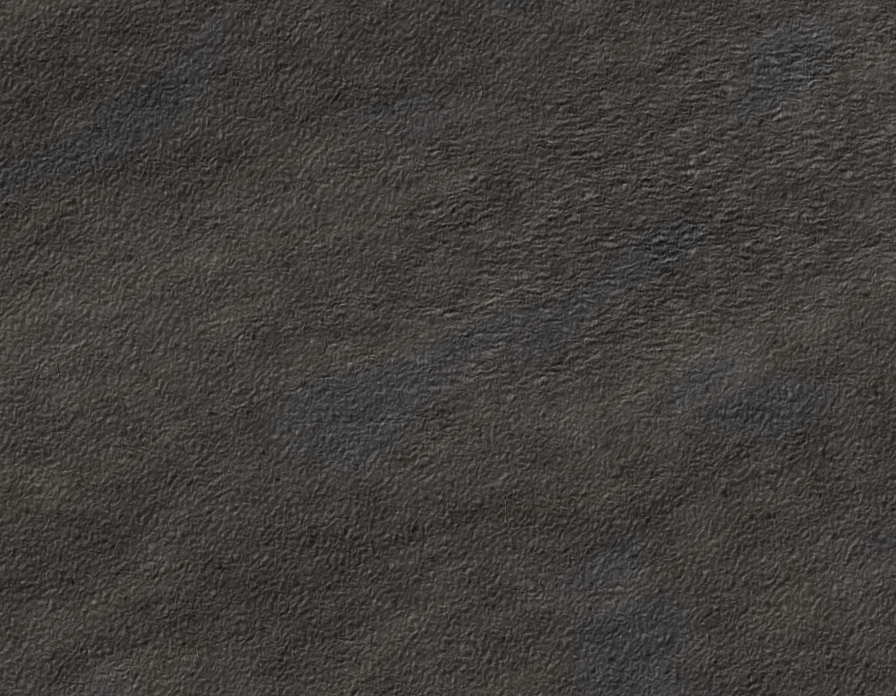
This texture is drawn by a WebGL 2 fragment shader. Its source:

```glsl
#version 300 es
precision highp float;
// Dark split slate: rough crisp grain, slanted bands and short pale flakes.
uniform vec2 u_resolution;
out vec4 fragColor;

const vec3 STONE = vec3(0.252, 0.245, 0.232);
const vec3 RUST_TINT = vec3(0.012, 0.001, -0.005);
const vec3 BLUE_TINT = vec3(-0.003, 0.000, 0.014);
const vec2 LIGHT_DIR = vec2(-0.6, 0.8);
const float RELIEF_STEP = 0.0017;

// Two random values in 0..1 for a lattice cell.
vec2 hash2(vec2 cell) {
    uvec2 h = uvec2(ivec2(cell)) * uvec2(1597334673u, 3812015801u);
    uint n = (h.x ^ h.y) * 1597334673u;
    n = (n ^ (n >> 15)) * 2246822519u;
    n ^= n >> 13;
    return vec2(n & 65535u, n >> 16) / 65535.0;
}

float cornerSlope(vec2 cell, vec2 offset) {
    float angle = 6.28318 * hash2(cell).x;
    return dot(vec2(cos(angle), sin(angle)), offset);
}

float gradientNoise(vec2 p) {
    vec2 i = floor(p), f = p - i;
    vec2 w = f * f * f * (f * (f * 6.0 - 15.0) + 10.0);
    vec2 e = vec2(1.0, 0.0);
    float low = mix(cornerSlope(i, f), cornerSlope(i + e, f - e), w.x);
    float high = mix(cornerSlope(i + e.yx, f - e.yx), cornerSlope(i + 1.0, f - 1.0), w.x);
    return mix(low, high, w.y);
}

vec2 noisePair(vec2 p) {
    return vec2(gradientNoise(p), gradientNoise(p + 47.3));
}

// Coordinates whose x axis runs along the given angle.
vec2 alongAngle(vec2 p, float angle) {
    float c = cos(angle), s = sin(angle);
    return vec2(c * p.x + s * p.y, c * p.y - s * p.x);
}

// Creased chips with two rougher octaves, stretched along an angle.
float chippedHeight(vec2 p, float angle, vec2 frequency) {
    vec2 q = alongAngle(p, angle) * frequency;
    return 0.55 * abs(gradientNoise(q))
         + 0.50 * gradientNoise(q * 1.7 + 37.3)
         + 0.20 * gradientNoise(q * 0.6 + 73.1);
}

// Grain everywhere; flakes partly replace it, so streaks stay short and broken.
float stoneHeight(vec2 p, float flakiness) {
    float grain = chippedHeight(p, 1.0, vec2(68.0, 92.0));
    float flakes = chippedHeight(p, 0.12, vec2(38.0, 98.0));
    float grit = gradientNoise(alongAngle(p, 0.7) * 240.0);
    return mix(grain, flakes, flakiness) + 0.32 * grit;
}

// Sparse, short, curved hairlines: x is the bright edge, y its shadow.
vec2 hairlines(vec2 p, float density, float pixel) {
    vec2 q = p * density;
    vec2 cell = floor(q);
    vec2 seed = hash2(cell + 211.0);
    vec2 local = q - cell - mix(vec2(0.3), vec2(0.7), seed.yx);
    local = alongAngle(local, (seed.y - 0.5) * 1.2);
    float bend = local.x + 0.025 * sin(local.y * 22.0 + seed.x * 40.0);
    float halfLength = mix(0.05, 0.14, seed.y);
    float width = density * max(0.0012, 0.7 * pixel);
    float ends = 1.0 - smoothstep(0.5 * halfLength, halfLength, abs(local.y));
    float lit = 1.0 - smoothstep(0.0, width, abs(bend));
    float shade = 1.0 - smoothstep(0.0, 1.5 * width, abs(bend - 1.5 * width));
    return vec2(lit, shade) * ends * step(seed.x, 0.25);
}

void main() {
    vec2 p = gl_FragCoord.xy / u_resolution.y;
    float pixel = 1.0 / u_resolution.y;

    // Broad slanted layers of the stone
    vec2 layer = alongAngle(p, 0.40);
    float wander = gradientNoise(p * 3.0 + 5.0);
    float bands = gradientNoise(vec2(layer.x * 1.3, layer.y * 7.0 + wander) + 13.0);
    float veins = gradientNoise(vec2(layer.x * 3.0, layer.y * 24.0 + 2.0 * wander) + 61.0);

    // Flaky zone widens towards the upper right
    float zoneWidth = 0.10 + 0.22 * p.x;
    float zoneOffset = abs(layer.y - 0.30 + 0.12 * wander);
    float zone = 1.0 - smoothstep(0.3 * zoneWidth, 1.2 * zoneWidth, zoneOffset);
    zone *= smoothstep(0.15, 0.95, p.x);
    float patches = gradientNoise(alongAngle(p, 0.3) * vec2(9.0, 22.0) + 19.0);
    float flakiness = clamp(0.75 * zone + 0.7 * patches + 0.15, 0.0, 0.85);

    // Side-lit relief with jagged edges
    vec2 surface = p + 0.005 * noisePair(p * 34.0) + 0.0022 * noisePair(p * 115.0 + 9.0);
    vec2 toLight = LIGHT_DIR * RELIEF_STEP;
    float relief = stoneHeight(surface - toLight, flakiness)
                 - stoneHeight(surface + toLight, flakiness);
    float contrast = 0.27 * (1.0 + 0.2 * zone + 0.5 * patches);
    float shade = contrast * relief + 0.15 * relief * relief - 0.006;

    // Pale chips and dark pits
    float chipNoise = gradientNoise(alongAngle(surface, 0.15) * vec2(45.0, 125.0) + 83.0);
    float pitNoise = gradientNoise(alongAngle(surface, 0.9) * vec2(60.0, 100.0) + 27.0);
    shade += 0.07 * smoothstep(0.20, 0.45, chipNoise) * (0.2 + 0.8 * zone);
    shade -= 0.05 * smoothstep(0.25, 0.48, pitNoise);

    // Uneven paleness
    float mottling = gradientNoise(alongAngle(p, 0.3) * vec2(16.0, 32.0));
    float paleness = 0.050 * bands + 0.022 * veins + 0.045 * mottling + 0.018 * zone;

    // Faint rusty veins and bluish patches
    float rust = smoothstep(0.05, 0.45, veins + 0.4 * bands);
    float blue = smoothstep(0.00, 0.40, gradientNoise(layer * vec2(4.0, 8.0) + 29.0));
    vec3 color = STONE + shade + paleness;
    color += RUST_TINT * rust + BLUE_TINT * blue;

    vec2 hair = hairlines(p, 5.0, pixel);
    color += 0.12 * hair.x - 0.05 * hair.y;
    fragColor = vec4(clamp(color, 0.06, 0.62), 1.0);
}
```
